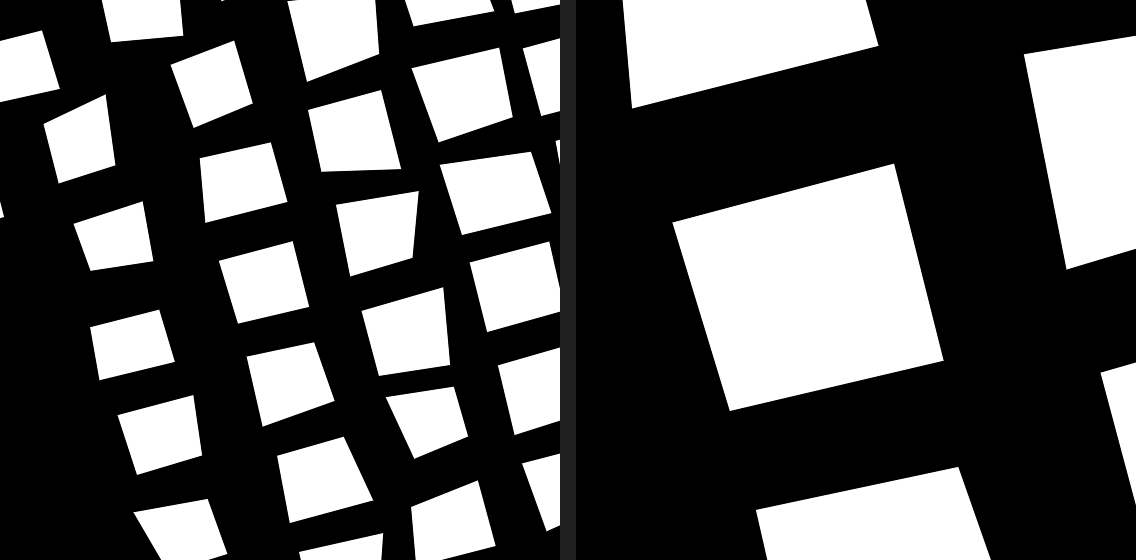
Left, the full canvas; right, a detail of the centre.
Give the GLSL for this pattern, as a Shadertoy shader.

```glsl
// Tilted grid of irregular white blocks on black, with one slipped row and an empty corner.

const vec3 GROUND = vec3(0.0);
const vec3 BLOCK = vec3(1.0);

const int FIRST_COL = -1;
const int LAST_COL = 4;
const int LAST_ROW = 6;
const vec2 GRID_MIDDLE = vec2(0.568, 0.536);
const vec2 MIDDLE_CELL = vec2(1.5, 3.0);
const vec2 COL_STEP = vec2(0.2115, 0.0880);
const vec2 ROW_STEP = vec2(0.0462, -0.1745);
const vec2 COL_BOW = vec2(-0.0046, -0.0104);   // bends the rows downward at the sides
const float TOP_ROW_SLIP = -0.4;               // in column steps

const vec2 BLOCK_SIDE = vec2(0.130, 0.035);
const vec2 BLOCK_RISE = vec2(-0.030, 0.1146);
const float GROWTH = 0.04;                     // size gained per column
const float CENTRE_JITTER = 0.009;
const float CORNER_JITTER = 0.025;

float hash(vec2 p) {
    return fract(sin(dot(p, vec2(127.1, 311.7))) * 43758.5453);
}

// Two random values from -1 to 1.
vec2 signedHash(vec2 p) {
    return 2.0 * vec2(hash(p), hash(p + 17.3)) - 1.0;
}

vec2 blockCentre(vec2 cell) {
    vec2 offset = cell - MIDDLE_CELL;
    float bend = max(offset.x, -MIDDLE_CELL.x);
    float slip = cell.y < 0.5 ? TOP_ROW_SLIP : 0.0;
    return GRID_MIDDLE + (offset.x + slip) * COL_STEP + offset.y * ROW_STEP
         + (bend * bend - 1.25) * COL_BOW
         + CENTRE_JITTER * signedHash(cell + 5.7);
}

// Corners run counter-clockwise; the cube makes large shifts rare.
vec2 blockCorner(vec2 cell, int index) {
    vec2 corner = vec2(index == 1 || index == 2 ? 0.5 : -0.5,
                       index >= 2 ? 0.5 : -0.5);
    float size = 1.0 + GROWTH * (cell.x - MIDDLE_CELL.x);
    vec2 shift = signedHash(cell * 3.1 + float(index) * 9.2);
    return size * (corner.x * BLOCK_SIDE + corner.y * BLOCK_RISE)
         + CORNER_JITTER * shift * shift * shift;
}

// Signed distance to the four edge lines, negative inside.
float blockDistance(vec2 p, vec2 cell) {
    vec2 local = p - blockCentre(cell);
    float dist = -1.0;
    vec2 start = blockCorner(cell, 3);
    for (int i = 0; i < 4; i++) {
        vec2 end = blockCorner(cell, i);
        vec2 edge = normalize(end - start);
        dist = max(dist, dot(local - start, vec2(edge.y, -edge.x)));
        start = end;
    }
    return dist;
}

void mainImage(out vec4 fragColor, in vec2 fragCoord) {
    vec2 p = fragCoord / iResolution.y;
    float pixel = 1.0 / iResolution.y;

    float dist = 1.0;
    for (int row = 0; row <= LAST_ROW; row++) {
        for (int col = FIRST_COL; col <= LAST_COL; col++) {
            if (col < 0 && row > 1) continue;   // empty lower-left corner
            dist = min(dist, blockDistance(p, vec2(col, row)));
        }
    }

    float coverage = 1.0 - smoothstep(-0.6 * pixel, 0.6 * pixel, dist);
    fragColor = vec4(mix(GROUND, BLOCK, coverage), 1.0);
}
```
